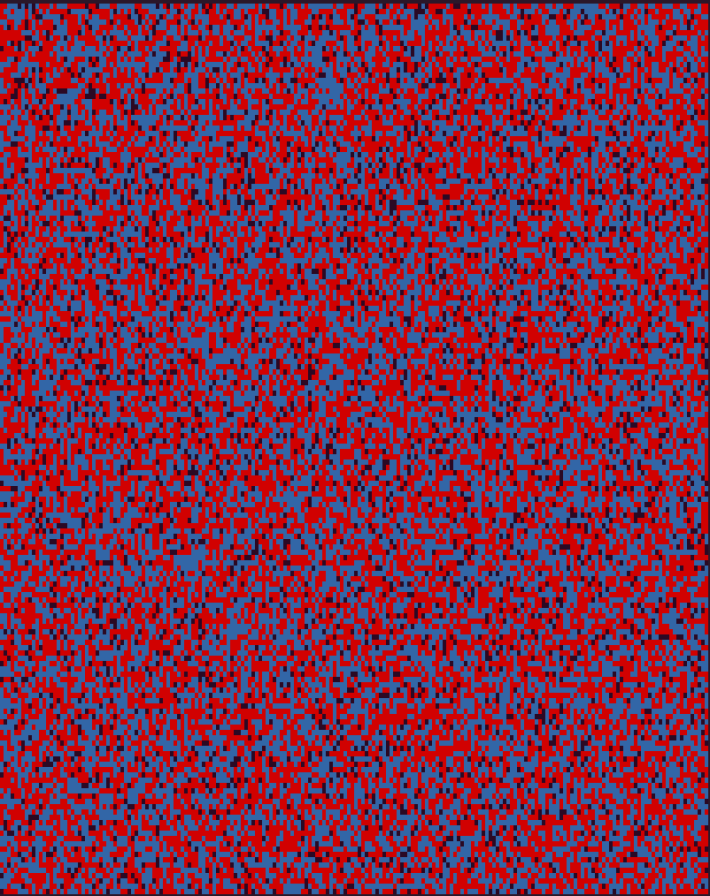
Write a WebGL 2 fragment shader that draws this texture.

```glsl
#version 300 es
precision highp float;
precision highp int;

#define GRID vec2(200.0, 168.0)
#define GRID_MIN vec2(0.0, 0.002)
#define GRID_MAX vec2(0.9975, 0.996)
#define RED vec3(0.82, 0.005, 0.005)
#define BLUE vec3(0.195, 0.40, 0.655)
#define DARK vec3(0.17, 0.035, 0.14)
#define FRAME vec3(0.17, 0.09, 0.16)
#define DARK_SHARE 0.085
#define RED_SHARE 0.465

uniform vec2 u_resolution;
out vec4 fragColor;

// Integer hash of a cell, from 0 to 1
float hashCell(ivec2 cell) {
    uint h = uint(cell.x) * 1597334677u ^ uint(cell.y) * 3812015801u;
    h = h * 747796405u + 2891336453u;
    h = ((h >> ((h >> 28u) + 4u)) ^ h) * 277803737u;
    h = (h >> 22u) ^ h;
    return float(h >> 8u) / 16777216.0;
}

// Each cell is red, blue or empty; outside the grid lies the frame
vec3 cellColor(vec2 cell) {
    if (any(lessThan(cell, vec2(0.0))) || any(greaterThanEqual(cell, GRID))) {
        return FRAME;
    }
    float pick = hashCell(ivec2(cell));
    if (pick < DARK_SHARE) return DARK;
    return pick < DARK_SHARE + RED_SHARE ? RED : BLUE;
}

void main() {
    vec2 uv = gl_FragCoord.xy / u_resolution;
    vec2 cellsPerUnit = GRID / (GRID_MAX - GRID_MIN);
    vec2 p = (uv - GRID_MIN) * cellsPerUnit;
    vec2 footprint = cellsPerUnit / u_resolution;

    // Blend the four cells around the nearest corner by pixel coverage
    vec2 corner = floor(p + 0.5);
    vec2 cover = clamp((p - corner) / footprint + 0.5, 0.0, 1.0);
    vec3 below = mix(cellColor(corner - 1.0), cellColor(corner - vec2(0.0, 1.0)), cover.x);
    vec3 above = mix(cellColor(corner - vec2(1.0, 0.0)), cellColor(corner), cover.x);

    fragColor = vec4(mix(below, above, cover.y), 1.0);
}
```
